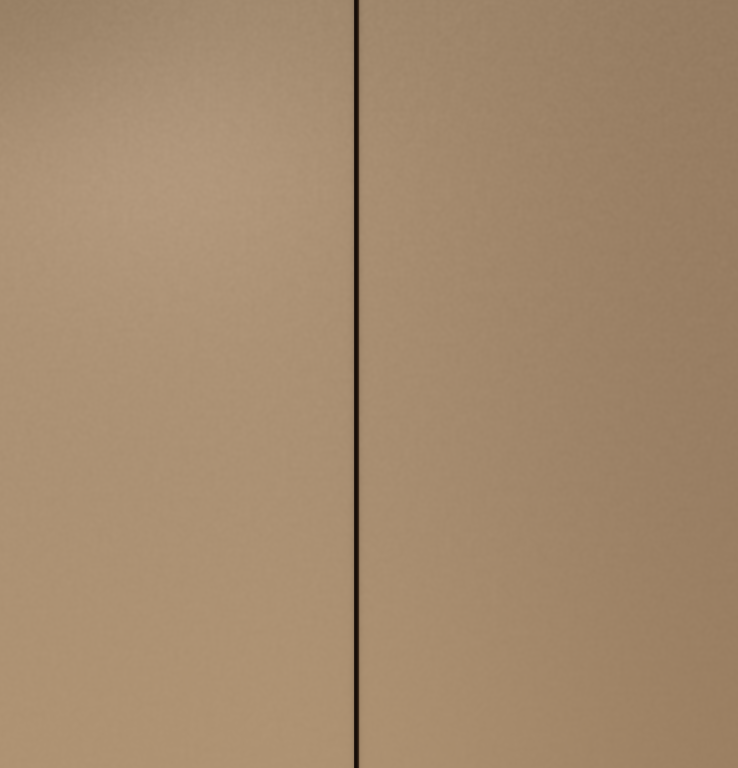
Give the GLSL for this texture, as a Shadertoy shader.

```glsl
#define SEAM_X 0.4832
#define SEAM_HALF_WIDTH 0.0034
#define GLOW_CENTER vec2(0.20, 0.81)
#define GLOW_STRENGTH 0.035
#define GRAIN_SCALE 150.0
#define GRAIN_STRENGTH 0.016
#define LEFT_TONE vec3(0.672, 0.568, 0.452)
#define RIGHT_TONE vec3(0.592, 0.488, 0.382)
#define SEAM_DARK vec3(0.085, 0.050, 0.030)
#define SEAM_BROWN vec3(0.270, 0.190, 0.120)

vec2 hashGradient(vec2 cell) {
    vec3 h = fract(cell.xyx * vec3(0.1031, 0.1030, 0.0973));
    h += dot(h, h.yzx + 33.33);
    return 2.0 * fract((h.xx + h.yz) * h.zy) - 1.0;
}

float gradientNoise(vec2 p) {
    vec2 cell = floor(p), f = fract(p);
    vec2 u = f * f * f * (f * (f * 6.0 - 15.0) + 10.0);
    float a = dot(hashGradient(cell), f);
    float b = dot(hashGradient(cell + vec2(1, 0)), f - vec2(1, 0));
    float c = dot(hashGradient(cell + vec2(0, 1)), f - vec2(0, 1));
    float d = dot(hashGradient(cell + vec2(1, 1)), f - vec2(1, 1));
    return mix(mix(a, b, u.x), mix(c, d, u.x), u.y);
}

float softSpot(vec2 uv, vec2 center, vec2 radius) {
    vec2 d = (uv - center) / radius;
    return exp(-dot(d, d));
}

// Broad lighting across the two satin panels
vec3 panelColor(vec2 uv) {
    float falloff = smoothstep(0.30, 1.08, uv.x + 0.10 * (uv.y - 0.5));
    vec3 color = mix(LEFT_TONE, RIGHT_TONE, falloff);
    color += GLOW_STRENGTH * softSpot(uv, GLOW_CENTER, vec2(0.24, 0.20)) * vec3(0.9, 0.9, 1.1);

    // Dim upper edge and corner, warmer lower edge
    float upper = smoothstep(0.72, 1.04, uv.y);
    color -= upper * mix(vec3(0.055, 0.044, 0.036), vec3(0.012, 0.006, 0.003), smoothstep(0.1, 0.8, uv.x));
    color -= 0.030 * softSpot(uv, vec2(0.0, 1.0), vec2(0.22, 0.20));
    color += smoothstep(0.45, 0.0, uv.y) * vec3(0.012, 0.006, -0.004);
    return color;
}

// Fine surface grain at two sizes
float surfaceGrain(vec2 p) {
    return gradientNoise(p * GRAIN_SCALE) + 0.6 * gradientNoise(p * GRAIN_SCALE * 0.43 + 17.0);
}

void mainImage(out vec4 fragColor, in vec2 fragCoord) {
    vec2 uv = fragCoord / iResolution.xy;
    vec2 p = fragCoord / iResolution.y;
    float pixel = 1.0 / iResolution.x;

    vec3 color = panelColor(uv);
    color += GRAIN_STRENGTH * mix(0.55, 1.1, uv.y) * surfaceGrain(p);

    // Recessed seam with a soft shade and a lighter right wall
    float offset = uv.x - SEAM_X;
    float distanceToSeam = abs(offset) - SEAM_HALF_WIDTH;
    color *= 1.0 - 0.10 * exp(-max(distanceToSeam, 0.0) / 0.003);
    float seam = 1.0 - smoothstep(-0.75 * pixel, 0.75 * pixel, distanceToSeam);
    vec3 seamColor = mix(SEAM_DARK, SEAM_BROWN, smoothstep(0.0, SEAM_HALF_WIDTH, offset));
    color = mix(color, seamColor, seam);

    fragColor = vec4(clamp(color, 0.0, 1.0), 1.0);
}
```
